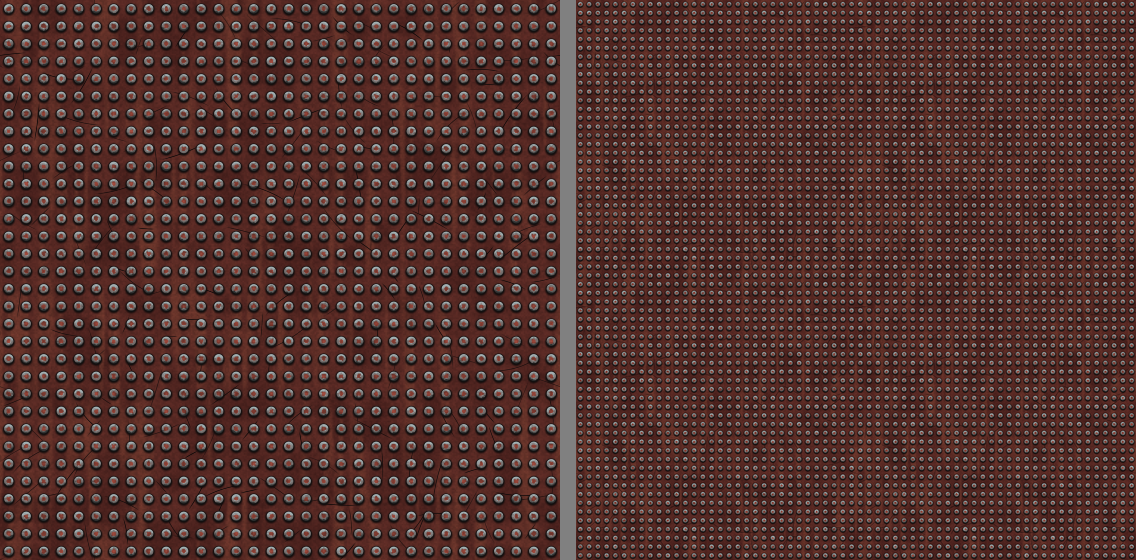
Left: one tile. Right: repeated 2 by 2.
Write a three.js fragment shader that draws this texture.

```glsl
// Worn red-brown leather set with a 32 x 32 grid of steel ring studs.
// Wrapping value noise gives streaks and grain, hashed arcs give creases,
// and each stud is a shaded torus around a red core, with a soft shadow.

varying vec2 vUv;

const float STUDS = 32.0;           // repeats across and down
const float CORE_RADIUS = 0.125;    // stud sizes, in cells
const float RING_RADIUS = 0.265;
const float RIM_RADIUS = 0.315;
const float SHADOW_RADIUS = 0.43;
const float SHADOW_DROP = 0.055;
const float EDGE = 0.035;           // edge softness, in cells
const float CREASE_GRID = 16.0;     // crease cells per side
const float CREASE_WIDTH = 0.026;   // in crease cells
const float CREASE_CHANCE = 0.75;

const vec3 LEATHER = vec3(0.345, 0.160, 0.138);
const vec3 LEATHER_DARK = vec3(0.255, 0.110, 0.098);
const vec3 LEATHER_WORN = vec3(0.440, 0.225, 0.175);
const vec3 SHADOW = vec3(0.055, 0.035, 0.035);
const vec3 RIM = vec3(0.070, 0.065, 0.065);
const vec3 STEEL_DARK = vec3(0.180, 0.190, 0.190);
const vec3 STEEL_MID = vec3(0.450, 0.430, 0.425);
const vec3 STEEL_LIGHT = vec3(0.640, 0.690, 0.700);
const vec3 CORE = vec3(0.520, 0.220, 0.175);

float hash(vec2 p) {
  vec3 q = fract(vec3(p.xyx) * 0.1031);
  q += dot(q, q.yzx + 33.33);
  return fract((q.x + q.y) * q.z);
}

// Value noise that wraps after a whole number of lattice cells.
float noise(vec2 uv, vec2 period) {
  vec2 p = uv * period;
  vec2 i = floor(p);
  vec2 f = fract(p);
  f = f * f * (3.0 - 2.0 * f);
  vec2 a = mod(i, period);
  vec2 b = mod(i + 1.0, period);
  return mix(mix(hash(a), hash(vec2(b.x, a.y)), f.x),
             mix(hash(vec2(a.x, b.y)), hash(b), f.x), f.y);
}

// Darkness of thin bent creases, one candidate per wrapped cell.
float creases(vec2 uv) {
  vec2 p = uv * CREASE_GRID;
  vec2 cell = floor(p);
  float dark = 0.0;
  for (int y = -1; y <= 1; y++) {
    for (int x = -1; x <= 1; x++) {
      vec2 c = cell + vec2(float(x), float(y));
      vec2 id = mod(c, CREASE_GRID);
      vec2 centre = c + vec2(hash(id + 17.0), hash(id + 41.0));
      float angle = 6.2832 * hash(id + 73.0);
      float halfLength = mix(0.2, 0.75, hash(id + 97.0));
      vec2 axis = vec2(cos(angle), sin(angle));
      vec2 d = p - centre;
      float along = dot(d, axis);
      float across = dot(d, vec2(-axis.y, axis.x));
      across += (hash(id + 131.0) - 0.5) * 0.5 * along * along;
      float line = 1.0 - smoothstep(0.0, CREASE_WIDTH, abs(across));
      line *= 1.0 - smoothstep(0.5, 1.0, abs(along) / halfLength);
      line *= step(hash(id + 151.0), CREASE_CHANCE);
      dark = max(dark, line * mix(0.35, 0.85, hash(id + 179.0)));
    }
  }
  return dark;
}

vec3 leather(vec2 uv) {
  float streak = 0.6 * noise(uv, vec2(48.0, 5.0))
               + 0.4 * noise(uv, vec2(110.0, 9.0));
  float blotch = noise(uv, vec2(22.0));
  float grain = 0.5 * noise(uv, vec2(190.0)) + 0.5 * noise(uv, vec2(380.0));
  vec3 color = mix(LEATHER, LEATHER_DARK, 0.6 * smoothstep(0.4, 0.85, blotch));
  color = mix(color, LEATHER_WORN, 0.65 * smoothstep(0.52, 0.82, streak));
  color *= 0.86 + 0.28 * grain;
  return mix(color, SHADOW, creases(uv));
}

vec3 addStud(vec3 base, vec2 uv) {
  vec2 id = mod(floor(uv * STUDS), STUDS);
  vec2 p = fract(uv * STUDS) - 0.5;
  float wear = noise(uv, vec2(320.0));
  float r = length(p);
  float up = p.y / max(r, 0.001);

  // Shadow falls below, then the dark outer rim.
  float shadow = 1.0 - smoothstep(0.25, SHADOW_RADIUS, length(p + vec2(0.0, SHADOW_DROP)));
  vec3 color = mix(base, SHADOW, 0.9 * shadow);
  float rim = 1.0 - smoothstep(-EDGE, EDGE, length(p + vec2(0.0, 0.02)) - RIM_RADIUS);
  color = mix(color, RIM, 0.85 * rim);

  // Rounded steel ring, lit from above.
  float slope = (2.0 * r - RING_RADIUS - CORE_RADIUS) / (RING_RADIUS - CORE_RADIUS);
  float light = 0.55 + 0.25 * up + 0.28 * clamp(slope, -1.0, 1.0) * up;
  light += 0.35 * (wear - 0.5) + 0.22 * (hash(id + 211.0) - 0.5);
  vec3 steel = mix(STEEL_DARK, STEEL_MID, smoothstep(0.1, 0.5, light));
  steel = mix(steel, STEEL_LIGHT, smoothstep(0.5, 0.95, light));
  color = mix(color, steel, 1.0 - smoothstep(-EDGE, EDGE, r - RING_RADIUS));

  // Ragged red core with uneven paint.
  float core = 1.0 - smoothstep(-EDGE, EDGE, r - CORE_RADIUS + 0.07 * (wear - 0.5));
  vec3 paint = CORE * (0.75 + 0.35 * wear + 0.2 * hash(id + 239.0));
  return mix(color, paint, 0.92 * core);
}

void main() {
  gl_FragColor = vec4(addStud(leather(vUv), vUv), 1.0);
}
```
